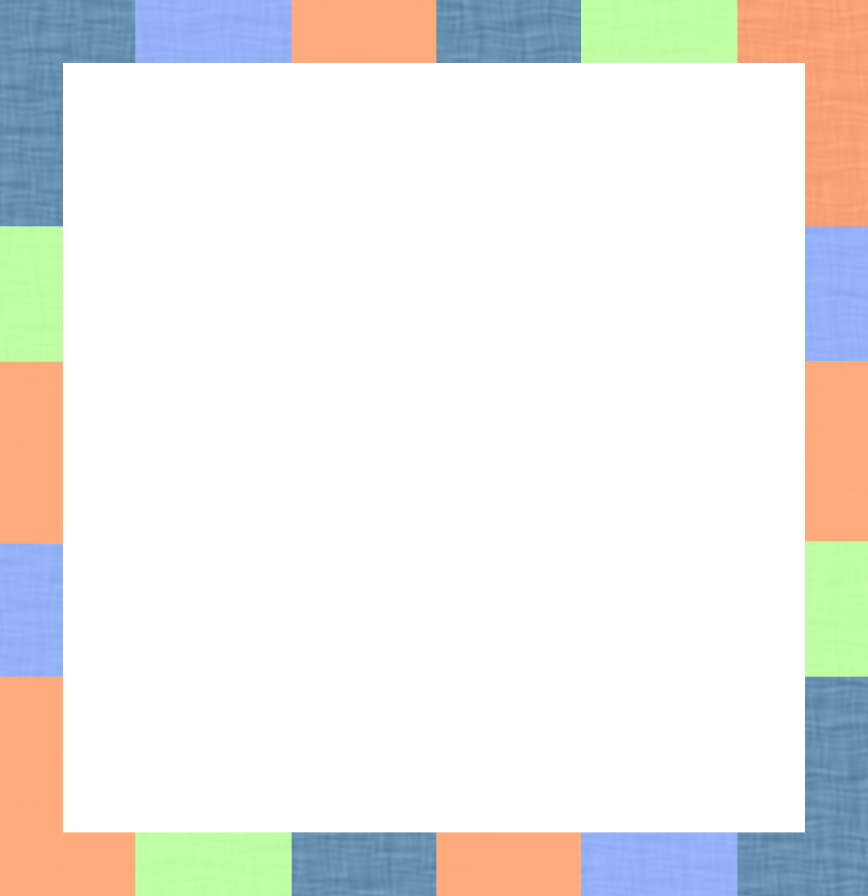
This background is drawn by a WebGL 1 fragment shader. Its source:

```glsl
precision highp float;
// A white panel framed by a patchwork border of woven linen blocks.
uniform vec2 u_resolution;

// Fabrics: rgb is the dye, a is the strength of the visible weave.
const vec4 STEEL = vec4(0.405, 0.565, 0.690, 0.075);
const vec4 PERIWINKLE = vec4(0.580, 0.690, 0.970, 0.032);
const vec4 MINT = vec4(0.750, 0.995, 0.645, 0.016);
const vec4 APRICOT = vec4(1.000, 0.670, 0.485, 0.006);
const vec4 RUST = vec4(0.970, 0.635, 0.460, 0.036);

// Inner panel corners, as fractions of the canvas.
const vec2 PANEL_MIN = vec2(0.0726, 0.0710);
const vec2 PANEL_MAX = vec2(0.9274, 0.9297);

// Antialiased step, one pixel wide.
float edge(float at, float t, float pixel) {
  return clamp((t - at) / pixel + 0.5, 0.0, 1.0);
}

// Five fabrics in sequence, parted by four seams.
vec4 strip(float t, float pixel, vec4 seams,
           vec4 a, vec4 b, vec4 c, vec4 d, vec4 e) {
  vec4 fabric = mix(a, b, edge(seams.x, t, pixel));
  fabric = mix(fabric, c, edge(seams.y, t, pixel));
  fabric = mix(fabric, d, edge(seams.z, t, pixel));
  return mix(fabric, e, edge(seams.w, t, pixel));
}

// Uneven parallel threads: sines across, slowly wavering along.
float threads(float along, float across) {
  float sum = 0.0;
  float frequency = 173.0;
  for (int i = 0; i < 5; i++) {
    float phase = float(i) * 2.4;
    float waver = 1.6 * sin(along * (19.0 + 7.0 * phase) + across * 31.0 + phase);
    float fade = 0.6 + 0.4 * sin(along * 43.0 + across * 117.0 + phase * 3.0);
    sum += fade * sin(across * frequency + waver + phase);
    frequency *= 1.47;
  }
  return sum / 5.0;
}

// Crossed threads, with the horizontal ones showing more.
float weave(vec2 p) {
  return 1.15 * threads(p.x, p.y) + 0.75 * threads(p.y + 3.7, p.x + 1.3);
}

void main() {
  vec2 uv = gl_FragCoord.xy / u_resolution;
  vec2 pixel = 1.0 / u_resolution;

  // Horizontal borders; the sixth block follows the last seam.
  vec4 rowSeams = vec4(0.1559, 0.3360, 0.5027, 0.6694);
  float lastBlock = edge(0.8495, uv.x, pixel.x);
  vec4 top = strip(uv.x, pixel.x, rowSeams,
                   STEEL, PERIWINKLE, APRICOT, STEEL, MINT);
  top = mix(top, RUST, lastBlock);
  vec4 bottom = strip(uv.x, pixel.x, rowSeams,
                      APRICOT, MINT, STEEL, APRICOT, PERIWINKLE);
  bottom = mix(bottom, STEEL, lastBlock);

  // Vertical borders, from the bottom up.
  vec4 left = strip(uv.y, pixel.y, vec4(0.2448, 0.3932, 0.5964, 0.7474),
                    APRICOT, PERIWINKLE, APRICOT, MINT, STEEL);
  vec4 right = strip(uv.y, pixel.y, vec4(0.2448, 0.3958, 0.5970, 0.7474),
                     STEEL, MINT, APRICOT, PERIWINKLE, RUST);

  // Sides fill the outer columns; rows fill the span between them.
  vec4 row = mix(bottom, top, step(0.5, uv.y));
  vec4 column = mix(left, right, step(0.5, uv.x));
  float inRow = step(PANEL_MIN.x, uv.x) * step(uv.x, PANEL_MAX.x)
              * step(0.4, abs(uv.y - 0.5));
  vec4 fabric = mix(column, row, inRow);

  // Weave the cloth, then lay the white panel over it.
  vec3 color = fabric.rgb + fabric.a * weave(gl_FragCoord.xy / u_resolution.y);
  float panel = edge(PANEL_MIN.x, uv.x, pixel.x)
              * edge(-PANEL_MAX.x, -uv.x, pixel.x)
              * edge(PANEL_MIN.y, uv.y, pixel.y)
              * edge(-PANEL_MAX.y, -uv.y, pixel.y);
  gl_FragColor = vec4(mix(color, vec3(1.0), panel), 1.0);
}
```
